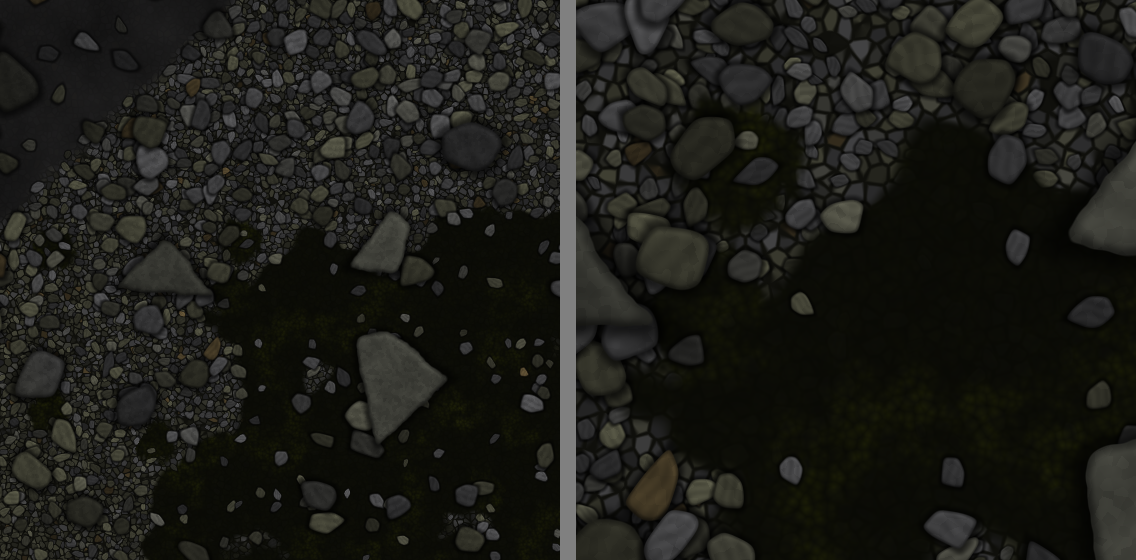
Left, the full canvas; right, a detail of the centre.
This texture is drawn by a Shadertoy shader. Its source:

```glsl
// A dim stony shore from above: packed gravel, loose angular stones and three boulders,
// murky shallows in the upper left and dark moss over the lower right.
// Stones are smooth-edged convex polygons painted cell by cell, small to large.

const float TAU = 6.2831853;
const vec2 LIGHT = vec2(0.35, 0.85);
const vec3 COOL_ROCK = vec3(0.98, 0.98, 1.0);
const vec3 OLIVE_ROCK = vec3(1.0, 1.0, 0.8);
const vec3 OCHRE_ROCK = vec3(1.12, 0.95, 0.62);
const vec3 SOIL = vec3(0.058, 0.058, 0.042);
const vec3 MOSS_DARK = vec3(0.034, 0.036, 0.018);
const vec3 MOSS_GREEN = vec3(0.125, 0.135, 0.022);
const vec3 MURK = vec3(0.125, 0.123, 0.125);

vec2 hash2(vec2 p) {
  vec3 q = fract(p.xyx * vec3(0.1031, 0.103, 0.0973));
  q += dot(q, q.yzx + 33.33);
  return fract((q.xx + q.yz) * q.zy);
}

// Layered sines, roughly -1 to 1
float waves(vec2 p) {
  float sum = 0.0, amp = 0.5;
  for (int i = 0; i < 5; i++) {
    p = mat2(0.8, 0.6, -0.6, 0.8) * p * 1.7 + 1.3;
    sum += amp * sin(p.x + 1.5 * sin(p.y));
    amp *= 0.6;
  }
  return sum;
}

// Cellular noise: nearest distance, gap to the second, cell hash
vec4 cellular(vec2 p) {
  vec2 base = floor(p), id = base;
  float near = 9.0, next = 9.0;
  for (int k = 0; k < 9; k++) {
    vec2 cell = base + vec2(k % 3 - 1, k / 3 - 1);
    float d = length(cell + hash2(cell) - p);
    next = min(next, max(near, d));
    if (d < near) { near = d; id = cell; }
  }
  return vec4(near, next - near, hash2(id + 71.0));
}

// Ground weights: everywhere, coarse stones, moss, water
vec4 zones(vec2 p) {
  float coarse = smoothstep(-0.1, 0.12, p.y - 0.52 - 0.25 * p.x);
  float bank = min(p.x - 0.27 - 0.36 * p.y, 0.44 + 0.2 * p.x - p.y);
  float moss = smoothstep(-0.03, 0.04, min(bank, 0.08) + 0.085 * waves(p * 8.0));
  float water = smoothstep(-0.02, 0.03, p.y - p.x - 0.58 + 0.025 * waves(p * 6.0 + 4.0));
  return vec4(1.0, coarse, moss, water);
}

vec3 rockColor(vec2 h, vec2 p) {
  float warmth = h.y + 0.35 * smoothstep(0.6, 0.1, p.x + 0.5 * p.y) - 0.1;
  vec3 tint = mix(COOL_ROCK, OLIVE_ROCK, smoothstep(0.25, 0.75, warmth));
  tint = mix(tint, OCHRE_ROCK, step(0.975, h.y));
  return tint * mix(0.145, 0.315, pow(h.x, 1.3));
}

// Smooth maximum of half planes: xy gathers facing, z the weight
void addFace(inout vec3 faces, vec2 normal, float d, float k) {
  faces += vec3(normal, 1.0) * exp(min(k * d, 60.0));
}

// Lays a rock with contact shadow, bevel and dark rim
vec3 layRock(vec3 ground, vec3 rock, vec3 faces, float k, float bevel, float soft) {
  float d = log(faces.z) / k;
  ground *= 1.0 - 0.6 * smoothstep(bevel, 0.0, d);
  rock *= 1.0 + 0.28 * smoothstep(-bevel, 0.0, d) * dot(faces.xy / faces.z, LIGHT);
  rock *= 1.0 - 0.4 * smoothstep(-0.45 * bevel, 0.0, d);
  return mix(ground, rock, smoothstep(soft, -soft, d));
}

vec3 scatterStones(vec3 col, vec2 p, float scale, vec4 density, float grain) {
  vec2 base = floor(p * scale);
  for (int k = 0; k < 9; k++) {
    vec2 cell = base + vec2(k % 3 - 1, k / 3 - 1), key = cell + scale;
    vec2 place = hash2(key), kind = hash2(key + 17.3), form = hash2(key + 41.7);
    vec2 center = cell + 0.15 + 0.7 * place;
    float radius = mix(0.3, 0.56, form.x);
    vec2 q = (p * scale - center) / radius;
    if (dot(q, q) > 4.0 || form.y > dot(density, zones(center / scale))) continue;
    float turn = TAU * fract(place.x * 7.0 + kind.y * 3.0);
    mat2 spin = mat2(cos(turn), sin(turn), -sin(turn), cos(turn));
    q = spin * q * vec2(1.0, 1.0 + 0.8 * fract(kind.x * 9.0));
    vec3 faces = vec3(0.0);
    for (int i = 0; i < 7; i++) {
      vec2 h = hash2(key + float(i) * 5.1);
      float a = (float(i) + 0.8 * h.x) * TAU / 7.0;
      vec2 n = vec2(cos(a), sin(a));
      addFace(faces, n * spin, dot(q, n) - 0.72 - 0.42 * h.y, 9.0);
    }
    float streak = 0.06 * sin(q.y * 9.0 + 2.0 * sin(q.x * 3.0));
    vec3 rock = rockColor(kind, p) * (grain + streak);
    col = layRock(col, rock, faces, 9.0, 0.35, scale / (radius * iResolution.y));
  }
  return col;
}

// Convex boulder, corners counterclockwise
vec3 boulder(vec3 col, vec2 p, vec2 a, vec2 b, vec2 c, vec2 d, vec3 rock) {
  vec2 corners[4] = vec2[4](a, b, c, d);
  vec2 q = p + 0.004 * vec2(waves(p * 25.0), waves(p * 25.0 + 9.0));
  vec3 faces = vec3(0.0);
  for (int i = 0; i < 4; i++) {
    vec2 side = normalize(corners[(i + 1) % 4] - corners[i]);
    vec2 n = vec2(side.y, -side.x);
    addFace(faces, n, dot(q - corners[i], n), 150.0);
  }
  rock *= 1.0 + 0.1 * waves(p * 22.0);
  return layRock(col, rock, faces, 150.0, 0.016, 1.0 / iResolution.y);
}

void mainImage(out vec4 fragColor, in vec2 fragCoord) {
  vec2 p = fragCoord / iResolution.y;
  vec4 zone = zones(p), fine = cellular(p * 170.0), gravel = cellular(p * 95.0);
  float grain = 0.93 + 0.14 * fine.z + 0.07 * waves(p * 45.0);
  // Gravel and pebbles
  vec3 col = mix(SOIL, rockColor(gravel.zw, p) * 0.85, smoothstep(0.04, 0.35, gravel.y));
  col = scatterStones(col, p, 60.0, vec4(0.75, 0, -0.5, -0.8), grain);
  // Moss bank and stray tufts
  vec4 tuft = cellular(p * 8.0);
  float stray = step(0.83, tuft.z) * step(p.y, 0.63) * smoothstep(0.36, 0.24, tuft.x + 0.08 * waves(p * 60.0));
  float lush = smoothstep(0.1, 0.8, waves(p * 13.0 + 5.0)) + 0.6 * stray;
  float fluff = (1.0 - fine.x) * (0.6 + 0.5 * waves(p * 70.0));
  vec3 moss = mix(MOSS_DARK, MOSS_GREEN, clamp(fluff * (0.12 + 0.6 * lush), 0.0, 1.0));
  col = mix(col, moss, 0.96 * max(smoothstep(0.25, 0.75, zone.z), stray));
  // Murky shallows
  col = mix(col, MURK * (0.95 + 0.22 * waves(p * 11.0)), 0.93 * zone.w);
  // Loose stones, growing in size
  col = scatterStones(col, p, 38.0, vec4(0.5, 0.35, -0.33, -0.9), grain);
  col = scatterStones(col, p, 25.0, vec4(0.22, 0.5, -0.12, -0.66), grain);
  col = scatterStones(col, p, 16.0, vec4(0.13, 0.24, -0.03, -0.25), grain);
  col = scatterStones(col, p, 10.0, vec4(0.07, 0.02, 0.05, 0.12), grain);
  // Boulders
  vec3 rock = vec3(0.235, 0.237, 0.212) * grain;
  col = boulder(col, p, vec2(0.206, 0.486), vec2(0.39, 0.468), vec2(0.36, 0.512), vec2(0.297, 0.577), rock * 0.87);
  col = boulder(col, p, vec2(0.632, 0.395), vec2(0.672, 0.2), vec2(0.808, 0.325), vec2(0.69, 0.41), rock);
  col = boulder(col, p, vec2(0.62, 0.52), vec2(0.71, 0.51), vec2(0.735, 0.595), vec2(0.695, 0.625), rock * 1.1);
  // Dimmer light over the water
  fragColor = vec4(col * (1.0 - 0.22 * zone.w), 1.0);
}
```
